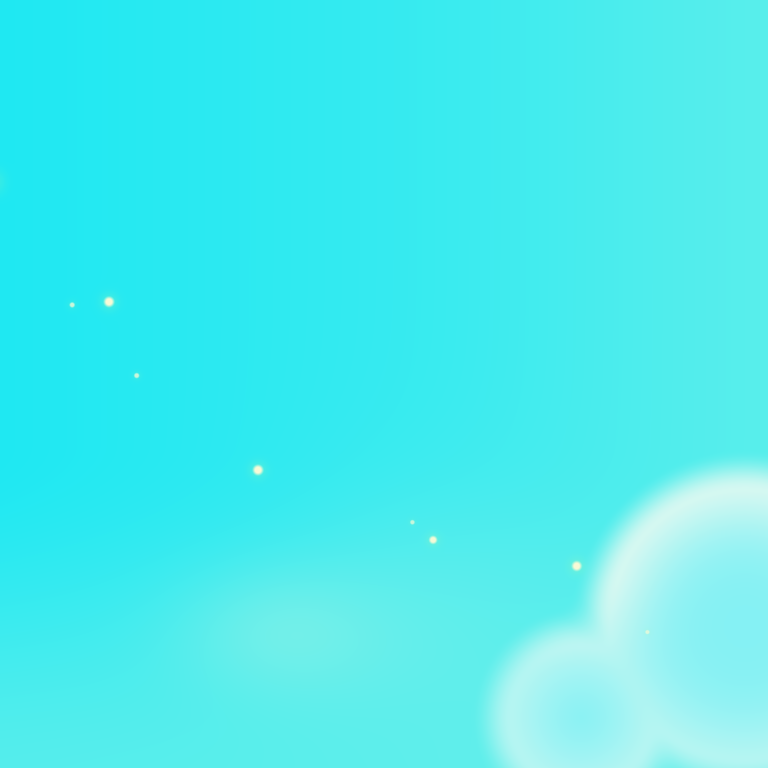
Give the GLSL for this background, as a Shadertoy shader.

```glsl
// A turquoise sky with a hazy cloud, a bright puffy cloud and drifting sparks.
// The sky is a layered gradient; the puffy cloud is a smooth union of discs
// lit along its rim, and the sparks are soft discs with a faint warm halo.

float smoothUnion(float a, float b, float k) {
    float h = max(k - abs(a - b), 0.0) / k;
    return min(a, b) - 0.25 * k * h * h;
}

// Gaussian blob with separate horizontal and vertical radii
float softBlob(vec2 p, vec2 center, vec2 radius) {
    vec2 q = (p - center) / radius;
    return exp(-dot(q, q));
}

vec3 skyColor(vec2 p) {
    float sideways = 0.7 * p.x + 0.2 * smoothstep(0.5, 1.0, p.x);
    float horizon = 0.85 * smoothstep(0.42, -0.03, p.y) * (1.0 - 0.6 * p.x);
    vec3 azure = vec3(0.12, 0.91, 0.95);
    vec3 aqua = vec3(0.37, 0.935, 0.92);
    return mix(azure, aqua, min(sideways + horizon, 1.0));
}

vec3 addHaze(vec3 color, vec2 p) {
    float wide = softBlob(p, vec2(0.57, 0.19), vec2(0.20, 0.17));
    float dense = softBlob(p, vec2(0.38, 0.175), vec2(0.14, 0.085));
    color = mix(color, vec3(0.42, 0.935, 0.92), 0.55 * wide);
    return mix(color, vec3(0.49, 0.94, 0.91), 0.75 * dense);
}

vec3 addCloud(vec3 color, vec2 p) {
    float upperLobe = length(p - vec2(0.970, 0.187)) - 0.206;
    float lowerLobe = length(p - vec2(0.757, 0.066)) - 0.122;
    float d = smoothUnion(upperLobe, lowerLobe, 0.025);

    // Cream light gathers at the rim and is strongest on the upper lobe
    float depth = max(-d, 0.0);
    float rim = exp(-pow(depth / 0.085, 2.0));
    float light = mix(0.6, 1.0, smoothstep(0.12, 0.25, p.y));
    vec3 body = mix(vec3(0.52, 0.945, 0.955), vec3(0.88, 0.975, 0.945), rim * light);
    return mix(color, body, smoothstep(0.022, -0.034, d));
}

// Each spark holds its position in xy and its radius in z
vec3 addSparks(vec3 color, vec2 p) {
    const vec3 sparks[8] = vec3[8](
        vec3(0.142, 0.607, 0.0068), vec3(0.094, 0.603, 0.0036),
        vec3(0.178, 0.511, 0.0036), vec3(0.336, 0.388, 0.0068),
        vec3(0.537, 0.320, 0.0032), vec3(0.564, 0.297, 0.0053),
        vec3(0.751, 0.263, 0.0065), vec3(0.843, 0.177, 0.0030));
    for (int i = 0; i < 8; i++) {
        float size = sparks[i].z;
        float r = length(p - sparks[i].xy) / size;
        float strength = smoothstep(0.001, 0.006, size);
        float halo = 0.28 * strength * exp(-0.35 * r * r);
        float core = mix(0.5, 1.0, strength) * smoothstep(1.25, 0.45, r);
        color = mix(color, vec3(0.62, 0.97, 0.70), halo);
        color = mix(color, vec3(0.97, 0.98, 0.84), core);
    }
    // Dim spark glow spilling over the left border
    float spill = softBlob(p, vec2(-0.004, 0.763), vec2(0.012, 0.016));
    return mix(color, vec3(0.40, 0.94, 0.80), 0.35 * spill);
}

void mainImage(out vec4 fragColor, in vec2 fragCoord) {
    vec2 p = fragCoord / iResolution.xy;
    vec3 color = skyColor(p);
    color = addHaze(color, p);
    color = addCloud(color, p);
    color = addSparks(color, p);
    fragColor = vec4(color, 1.0);
}
```
